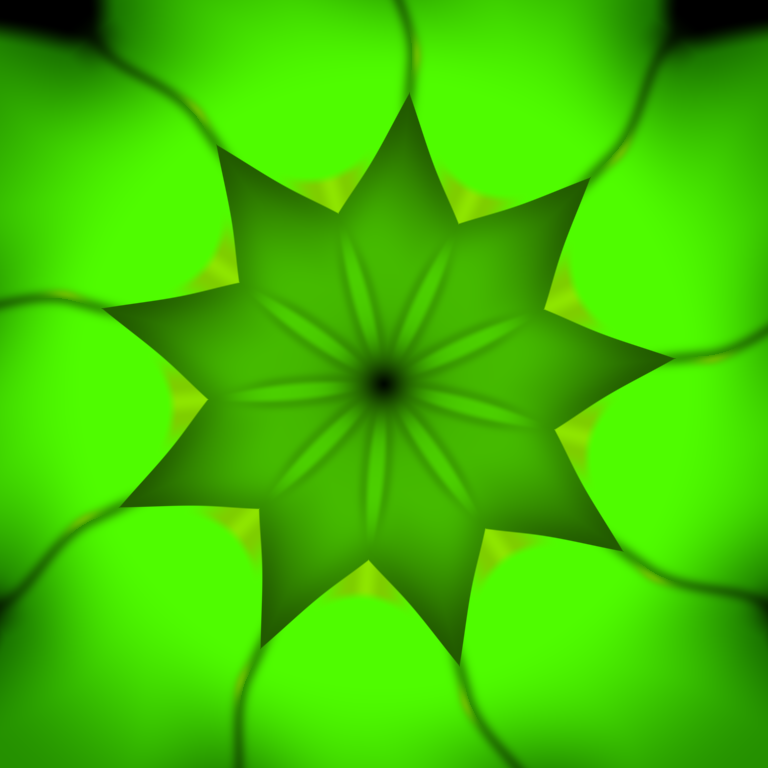
Give the GLSL for this background, as a Shadertoy shader.

```glsl
const float PI = 3.14159265;
const float SECTOR = PI / 4.5;      // nine petals around the centre
const float TIP_ANGLE = radians(25.0);
const float TIP_RADIUS = 0.231;
const float NOTCH_RADIUS = 0.385;

const vec3 BLACK_GREEN = vec3(0.0, 0.03, 0.0);
const vec3 DEEP_GREEN = vec3(0.15, 0.40, 0.0);
const vec3 LEAF_GREEN = vec3(0.27, 0.73, 0.0);
const vec3 STREAK_GREEN = vec3(0.30, 0.83, 0.0);
const vec3 LOBE_DARK = vec3(0.08, 0.40, 0.0);
const vec3 LOBE_BRIGHT = vec3(0.31, 0.99, 0.0);
const vec3 LIME = vec3(0.60, 0.88, 0.0);

// Signed angle from the nearest petal axis.
float foldAngle(float angle, float sector) {
    return mod(angle + 0.5 * sector, sector) - 0.5 * sector;
}

float bell(float x, float width) {
    return exp(-x * x / (width * width));
}

// Depth inside a right-angled wedge opening along +x.
float wedgeDepth(vec2 p, float apex) {
    return dot(vec2(p.x - apex, abs(p.y)), vec2(0.715, -0.699));
}

// Depth inside the same wedge with its corner rounded.
float roundedDepth(vec2 p, float apex, float radius) {
    vec2 q = vec2(p.x - apex - radius * 1.414, abs(p.y));
    bool atCorner = q.x + q.y < 0.0 || q.y > 0.0 && q.x < -q.y;
    return atCorner ? radius - length(q) : min(wedgeDepth(p, apex), radius);
}

// Dark star with light streaks running to the lobe tips.
vec3 starColor(vec2 p, float r, float angle, float edgeDepth) {
    float skew = 0.018 * sin(angle * 9.0);
    vec3 color = mix(LEAF_GREEN, DEEP_GREEN, smoothstep(0.15, 0.37, r + skew));
    color *= 1.0 - 0.12 * bell(edgeDepth, 0.025);

    float halfWidth = 0.003 + 0.011 * sin(PI * clamp(r / TIP_RADIUS, 0.0, 1.0));
    float side = abs(p.y);
    float fade = smoothstep(0.02, 0.08, r) * (1.0 - smoothstep(0.14, 0.22, r));
    color *= 1.0 - 0.13 * bell(side - halfWidth * 1.1, 0.007) * fade;
    float streak = 1.0 - smoothstep(halfWidth * 0.3, halfWidth, side);
    color = mix(color, STREAK_GREEN, streak * fade * 0.85);

    return mix(BLACK_GREEN, color, 1.0 - exp(-pow(r / 0.04, 1.35)));
}

// Glossy lobe with a lime corner and a dim outer end.
vec3 lobeColor(vec2 p, float r, float angle, float px) {
    float seam = r * (0.5 * SECTOR - abs(angle));
    float outer = smoothstep(0.38, 0.70, r);
    float edge = smoothstep(0.0, 0.15, seam);
    float light = 1.0 - 0.72 * outer - 0.45 * (1.0 - edge) * smoothstep(0.40, 0.60, r);
    vec3 color = mix(LOBE_DARK, LOBE_BRIGHT, clamp(light, 0.0, 1.0));

    // Lime corner, brightest along its axis
    float depth = roundedDepth(p, TIP_RADIUS, 0.105);
    float corner = 1.0 - smoothstep(-0.004 - px, 0.009 + px, depth);
    corner *= 1.0 - smoothstep(0.02, 0.07, abs(p.y));
    vec3 cornerColor = mix(LIME, LIME * 0.88, smoothstep(0.0, 0.02, abs(p.y)));
    color = mix(color, cornerColor, corner * 0.85);

    // Crease and small warm glint where neighbours touch
    float touching = smoothstep(0.29, 0.39, r);
    color *= 1.0 - 0.38 * bell(seam, 0.010) * touching;
    float glint = bell(r - 0.430, 0.022) * bell(seam - 0.006, 0.006) * step(0.0, angle);
    color = mix(color, LIME * 0.9, glint * 0.6);

    // Gap widening beyond the seam
    float gap = 1.1 * r * max(r - 0.592, 0.0);
    float solid = smoothstep(-px, 0.045, seam - gap);
    return color * mix(1.0, solid, smoothstep(0.54, 0.62, r));
}

void mainImage(out vec4 fragColor, in vec2 fragCoord) {
    float size = min(iResolution.x, iResolution.y);
    float px = 1.0 / size;
    vec2 uv = (fragCoord - 0.5 * iResolution.xy) / size;
    float r = length(uv);

    // Petal coordinates, with seams bending beyond the notches
    float twist = radians(5.0) * smoothstep(0.42, 0.57, r);
    float angle = foldAngle(atan(uv.y, uv.x) - TIP_ANGLE - twist, SECTOR);
    vec2 p = r * vec2(cos(angle), sin(angle));

    float seam = r * (0.5 * SECTOR - abs(angle));
    float depth = wedgeDepth(p, TIP_RADIUS) + 0.004 * bell(seam - 0.04, 0.03);
    float lobe = smoothstep(-px, px, depth);
    lobe = max(lobe, smoothstep(-px, px, r - NOTCH_RADIUS));

    vec3 color = mix(starColor(p, r, angle, depth), lobeColor(p, r, angle, px), lobe);
    fragColor = vec4(color, 1.0);
}
```
